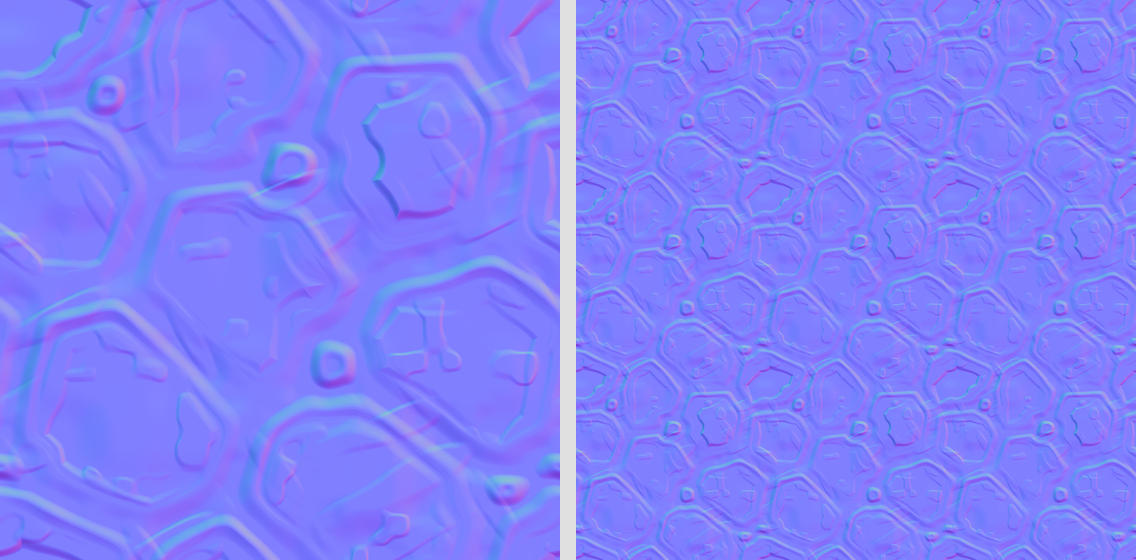
Left, the tile; right, the same tile 3 across and 3 down.
Reproduce this texture map procedurally as a WebGL 2 fragment shader.

```glsl
#version 300 es
precision highp float;
// Tileable normal map of rough cobblestones with small pebbles in the joints.
// A skewed lattice of jittered centres gives Voronoi stones; bevels, angular
// ledges and wrapped noise build a height field whose slope is coded as colour.

uniform vec2 u_resolution;
out vec4 fragColor;

const int STONES = 8;
const vec2 LATTICE_STEP = vec2(1.0, 5.0) / 8.0;  // whole turns after 8 steps
const float JITTER = 0.13;
const float ROUNDING = 95.0;        // higher gives sharper stone corners
const float JOINT = 0.004;          // least half width of a joint
const float EDGE_HEIGHT = 0.0085;
const float LEDGE_HEIGHT = 0.012;
const float CRACK_HEIGHT = 0.0022;
const float FLAKE_HEIGHT = 0.0018;
const float PEBBLE_SHARE = 0.68;    // part of the joint corners with a pebble
const float PEBBLE_RADIUS = 0.049;
const float SOFTNESS = 0.003;       // sampling step of the slope
const vec2 FLATTEN = vec2(0.02, 0.11);  // slopes worn away, slopes kept
const float DULLNESS = 1.3;         // loss of blue on steep slopes

vec2 hash2(vec2 p) {
    vec2 k = vec2(dot(p, vec2(127.1, 311.7)), dot(p, vec2(269.5, 183.3)));
    return fract(sin(k) * 43758.5453);
}

vec2 wrap(vec2 i, vec2 period) { return i - period * floor((i + 0.5) / period); }

// Shortest offset on the repeating tile
vec2 shortest(vec2 d) { return d - floor(d + 0.5); }

// Value noise with whole knots per tile, so it wraps
float noise(vec2 p, vec2 knots) {
    p *= knots;
    vec2 i = floor(p), f = p - i;
    f = f * f * f * (f * (f * 6.0 - 15.0) + 10.0);
    float a = hash2(wrap(i, knots)).x;
    float b = hash2(wrap(i + vec2(1, 0), knots)).x;
    float c = hash2(wrap(i + vec2(0, 1), knots)).x;
    float d = hash2(wrap(i + 1.0, knots)).x;
    return mix(mix(a, b, f.x), mix(c, d, f.x), f.y);
}

float noise(vec2 p, float knots) { return noise(p, vec2(knots)); }

vec2 stoneCentre(int k) {
    float id = float(k % STONES);
    return id * LATTICE_STEP + JITTER * (hash2(vec2(id, 5.0)) - 0.5);
}

// Joint corner of stone k: circumcentre of k and two neighbours, relative to k
vec2 cornerOffset(int k, int step1, int step2) {
    vec2 o = stoneCentre(k);
    vec2 a = shortest(stoneCentre(k + step1) - o), b = shortest(stoneCentre(k + step2) - o);
    float aa = dot(a, a), bb = dot(b, b);
    return vec2(b.y * aa - a.y * bb, a.x * bb - b.x * aa) / (2.0 * (a.x * b.y - a.y * b.x));
}

float height(vec2 ground) {
    vec2 p = ground;
    p += 0.022 * (vec2(noise(ground, 4.0), noise(ground + 0.37, 4.0)) - 0.5);
    p += 0.008 * (vec2(noise(ground, 13.0), noise(ground + 0.37, 13.0)) - 0.5);

    // Nearest stone
    int nearest = 0;
    vec2 local = vec2(9.0);
    for (int k = 0; k < STONES; k++) {
        vec2 d = shortest(p - stoneCentre(k));
        if (dot(d, d) < dot(local, local)) { local = d; nearest = k; }
    }

    // Distance to its outline, both angular and with rounded corners
    float crowd = 0.0, angular = 1.0;
    for (int k = 1; k < STONES; k++) {
        vec2 toOther = shortest(stoneCentre(nearest + k) - stoneCentre(nearest));
        float d = dot(0.5 * toOther - local, normalize(toOther));
        angular = min(angular, d);
        crowd += exp(-ROUNDING * d);
    }

    // Pebbles in the joint corners push the outlines back
    float h = 0.0, knobbly = 0.014 * (noise(ground, 21.0) - 0.5);
    for (int n = 0; n < 2 * STONES; n++) {
        int k = n / 2;
        vec2 dice = hash2(vec2(n, 23.0));
        if (dice.x > PEBBLE_SHARE) continue;
        vec2 corner = stoneCentre(k) + cornerOffset(k, 1 + n % 2, 3);
        vec2 q = shortest(p - corner) * vec2(mix(0.85, 1.1, dice.y), mix(1.2, 0.9, dice.y));
        float radius = PEBBLE_RADIUS * mix(0.7, 1.1, fract(dice.y * 7.0)) + knobbly;
        float inset = radius - mix(length(q), pow(dot(q * q, q * q) + 1e-12, 0.25), 0.4);
        angular = min(angular, -inset);
        crowd += exp(ROUNDING * inset);
        h += 0.85 * EDGE_HEIGHT * smoothstep(0.0, 0.024, inset);
        h -= 0.13 * EDGE_HEIGHT * smoothstep(0.024, 0.036, inset);
    }
    float inset = -log(crowd) / ROUNDING;

    float slow = noise(ground, 3.0), mid = noise(ground, 9.0), fine = noise(ground, 24.0);
    // Cracks falling and rising to the right; whole-number axes keep them tiling
    float falling = noise(vec2(3.0 * p.x + 2.0 * p.y, 2.0 * p.x - 3.0 * p.y), vec2(5, 2));
    float rising = noise(vec2(p.x - 2.0 * p.y, 2.0 * p.x + p.y), vec2(9, 3));
    float cracks = smoothstep(0.55, 0.74, falling) + smoothstep(0.58, 0.78, rising);

    // Outer bevel, crisp above and broad below, with a second line inside
    float joint = JOINT + 0.010 * slow;
    float bevel = 0.033 - 0.06 * clamp(local.y, -0.18, 0.18);
    h += EDGE_HEIGHT * (0.75 + 0.45 * mid) * smoothstep(joint, joint + bevel, inset);
    h += LEDGE_HEIGHT * 0.4 * (mid - 0.4) * smoothstep(0.042, 0.055, inset + 0.012 * (slow - 0.5));

    // Angular ledges, rising or sinking by turns
    float broken = angular + 0.06 * (noise(ground, 6.0) - 0.5) + 0.014 * (noise(ground, 17.0) - 0.5);
    h += LEDGE_HEIGHT * (slow - 0.45) * smoothstep(0.064, 0.08, broken);

    // Flakes, cracks and crinkles on the face
    float face = smoothstep(0.045, 0.07, inset);
    float worn = smoothstep(0.45, 0.7, noise(ground + 0.61, 5.0));
    float flake = 0.7 * noise(ground + 0.37, 14.0) + 0.3 * noise(ground, 31.0);
    h += FLAKE_HEIGHT * face * smoothstep(0.66, 0.77, flake);
    h += face * worn * (0.7 * CRACK_HEIGHT * cracks + 0.0018 * fine);

    // Earth and splinters in the joints
    float earth = 1.0 - smoothstep(joint, joint + 0.045, inset);
    return h + earth * (0.008 * mid + 0.0026 * fine + CRACK_HEIGHT * cracks);
}

void main() {
    vec2 p = gl_FragCoord.xy / u_resolution - 0.5 * SOFTNESS;
    vec2 e = vec2(SOFTNESS, 0.0);
    vec2 slope = (vec2(height(p + e.xy), height(p + e.yx)) - height(p)) / SOFTNESS;
    slope *= smoothstep(FLATTEN.x, FLATTEN.y, length(slope));
    vec2 tilt = -slope / sqrt(1.0 + dot(slope, slope));
    float facing = max(1.0 - DULLNESS * dot(tilt, tilt), 0.3);
    fragColor = vec4(0.5 + 0.5 * vec3(tilt, facing), 1.0);
}
```
